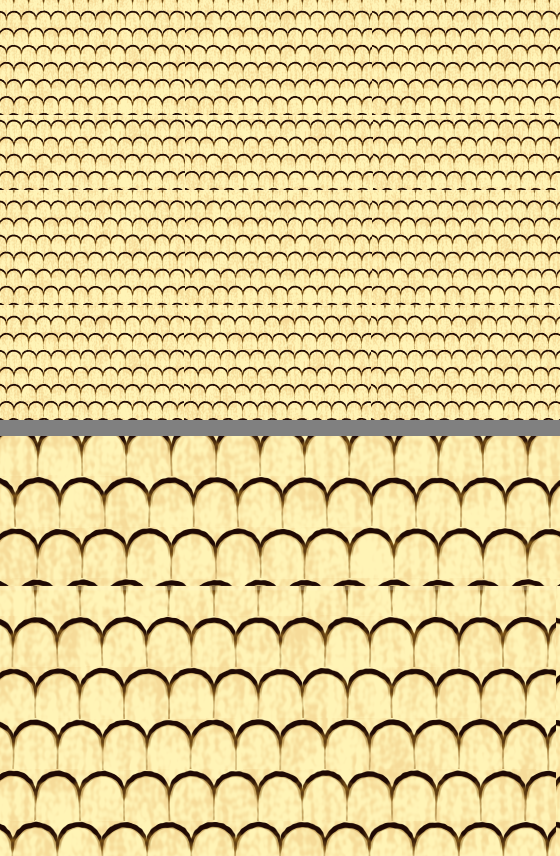
Top, the full canvas; bottom, a detail of the centre.
A Shadertoy shader for this texture:

```glsl
// Rows of round-topped wooden shingles, each row shifted by half a shingle.
// A sheet of shingles is tiled in three columns and four bands, with cut seams;
// every outline is one arch distance that tapers from a dark crown to a thin slit.

float hash(vec2 p) {
    return fract(sin(dot(p, vec2(127.1, 311.7))) * 43758.5);
}

vec2 gradient(vec2 cell) {
    float angle = 6.2832 * hash(cell);
    return vec2(cos(angle), sin(angle));
}

// Gradient noise, about -0.7 to 0.7
float noise(vec2 p) {
    vec2 i = floor(p), f = fract(p);
    vec2 s = f * f * f * (f * (f * 6.0 - 15.0) + 10.0);
    vec2 e = vec2(1.0, 0.0);
    float low = mix(dot(gradient(i), f), dot(gradient(i + e.xy), f - e.xy), s.x);
    float high = mix(dot(gradient(i + e.yx), f - e.yx), dot(gradient(i + e.xx), f - e.xx), s.x);
    return mix(low, high, s.y);
}

void mainImage(out vec4 fragColor, in vec2 fragCoord) {
    // One unit is the height of a shingle row
    float pixel = 24.6 / iResolution.y;
    vec2 p = fragCoord * pixel;

    // Lower left corner of the sheet, with slightly uneven side seams
    vec2 corner = vec2(0.0);
    corner.y = p.y > 17.86 ? 17.86 : p.y > 13.48 ? 13.48 : p.y > 6.75 ? 6.75 : 0.0;
    float shift = 0.2 * (hash(vec2(corner.y, 3.0)) - 0.5);
    if (p.x > 10.83 + 0.5 * shift) corner.x = 10.83 + 0.5 * shift;
    if (p.x > 21.82 + shift) corner.x = 21.82 + shift;
    vec2 sheet = p - corner;

    // Staggered cell, measured from the crown of its arch
    const float width = 0.87;
    const float radius = 0.5 * width;
    vec2 bent = sheet + 0.025 * vec2(noise(sheet * 1.7), noise(sheet * 1.3 + 9.0));
    float level = bent.y - 0.06;
    float row = ceil(level - 0.08);
    float column = (bent.x - 0.81) / width + 0.5 + 0.5 * mod(row, 2.0);
    vec2 cell = vec2((fract(column) - 0.5) * width, level - row);

    // Arch outline: 1 at the crown, 0 at the cusp, below 0 in the slit
    float rise = cell.y / radius + 1.0;
    float edge = length(vec2(cell.x, max(cell.y + radius, 0.0))) - radius;
    float crown = smoothstep(0.1, 0.95, rise);

    // Pale wood with vertical grain, small stains and a tone per shingle
    float grain = noise(sheet * vec2(7.0, 0.8));
    float stain = noise(sheet * 1.1 + 4.0) + 0.6 * noise(sheet * 2.6);
    float speckle = noise(sheet * vec2(10.0, 7.0) + 20.0);
    float tone = hash(vec2(floor(column), row) + 0.5) - 0.5;
    float warm = 0.1 + 0.9 * grain + 0.5 * stain + 0.9 * speckle + 0.2 * tone;
    warm += 0.2 * smoothstep(-0.7, -0.1, cell.y);
    vec3 color = mix(vec3(1.0, 0.955, 0.715), vec3(0.965, 0.86, 0.60), smoothstep(-0.2, 0.9, warm));

    // Golden brown fringe along the inside of the arch
    float fringe = 1.0 - smoothstep(0.02, 0.06, abs(edge + 0.025));
    fringe *= smoothstep(-0.2, 0.15, rise);
    color = mix(color, vec3(0.62, 0.45, 0.17), 0.6 * fringe);

    // Outline: tan slit, golden brown cusp, near-black crown, roughened by wear
    float wear = noise(sheet * 3.0 + 30.0);
    float rough = noise(sheet * 9.0 + 50.0);
    float halfLine = mix(0.017, 0.026, smoothstep(-0.3, 0.0, rise)) + 0.024 * crown;
    halfLine *= 1.0 + 0.35 * rough;
    float soft = max(0.6 * pixel, 0.014);
    float line = 1.0 - smoothstep(-soft, soft, abs(edge) - halfLine);
    vec3 ink = mix(vec3(0.75, 0.62, 0.36), vec3(0.50, 0.34, 0.09), smoothstep(-0.4, 0.0, rise));
    float dark = smoothstep(0.05, 0.7, rise + 0.35 * wear + 0.35 * rough);
    ink = mix(ink, vec3(0.12, 0.035, 0.015), dark);
    float cover = mix(0.75 + 0.6 * wear + 0.5 * rough, 1.0, smoothstep(-0.4, 0.0, rise));
    color = mix(color, ink, line * clamp(cover, 0.0, 1.0));

    // Dark drop where two arches meet
    float drop = length(vec2(radius - abs(cell.x), 0.5 * (cell.y + 0.86 * radius)));
    float blot = 1.0 - smoothstep(0.01, 0.045, drop);
    color = mix(color, vec3(0.30, 0.18, 0.06), blot * (0.65 + 0.6 * wear));

    // Bleached strip along the top of each cut band
    float below = min(abs(p.y - 6.70), min(abs(p.y - 13.43), abs(p.y - 17.81)));
    color = mix(color, vec3(1.0, 0.97, 0.80), 0.3 * (1.0 - smoothstep(0.02, 0.06, below)));

    fragColor = vec4(color, 1.0);
}
```
